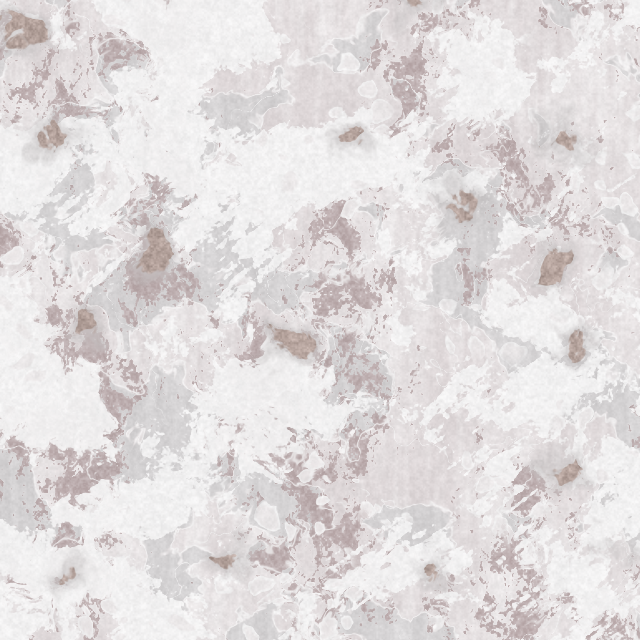
A Shadertoy shader for this texture:

```glsl
// Weathered plaster wall: pale streaked ground, grey patches with light rims,
// granular mauve wear, lacy white flakes, round blooms and a few rusty stains.
// Each layer is a thresholded fractal noise or a jittered scatter of spots.

const vec3 PLASTER_DARK  = vec3(0.865, 0.838, 0.842);
const vec3 PLASTER_LIGHT = vec3(0.925, 0.912, 0.914);
const vec3 GREY_PATCH    = vec3(0.828, 0.822, 0.826);
const vec3 MAUVE_LIGHT   = vec3(0.815, 0.765, 0.770);
const vec3 MAUVE_DARK    = vec3(0.665, 0.595, 0.598);
const vec3 STAIN_HALO    = vec3(0.775, 0.760, 0.762);
const vec3 STAIN_CORE    = vec3(0.690, 0.610, 0.580);
const vec3 WHITE_FLAKE   = vec3(0.952, 0.950, 0.951);

float hash(vec2 cell) {
    vec3 q = fract(cell.xyx * 0.1031);
    q += dot(q, q.yzx + 33.33);
    return fract((q.x + q.y) * q.z);
}

float noise(vec2 p) {
    vec2 i = floor(p), f = fract(p);
    f = f * f * (3.0 - 2.0 * f);
    vec2 e = vec2(0.0, 1.0);
    return mix(mix(hash(i), hash(i + e.yx), f.x),
               mix(hash(i + e.xy), hash(i + e.yy), f.x), f.y);
}

// Fractal noise scaled to zero mean and roughly unit deviation.
float fbm(vec2 p, int octaves, float gain) {
    float sum = 0.0, energy = 0.0, amp = 1.0;
    for (int i = 0; i < octaves; i++) {
        sum += amp * (noise(p) - 0.5);
        energy += amp * amp;
        amp *= gain;
        p = p * 2.03 + vec2(17.3, 41.7);
    }
    return sum / (0.214 * sqrt(energy));
}

// Signed distance, in cell units, to the nearest spot of a jittered grid.
float scatterSpots(vec2 p, float density, float minRadius, float maxRadius) {
    vec2 home = floor(p);
    float nearest = 1.0;
    for (int y = -1; y <= 1; y++)
    for (int x = -1; x <= 1; x++) {
        vec2 cell = home + vec2(x, y);
        if (hash(cell + 71.0) > density) continue;
        vec2 centre = cell + 0.15 + 0.7 * vec2(hash(cell + 13.0), hash(cell + 29.0));
        float radius = mix(minRadius, maxRadius, hash(cell + 47.0));
        nearest = min(nearest, length(p - centre) - radius);
    }
    return nearest;
}

// Soft line where a value crosses a level.
float contour(float value, float level, float width) {
    float t = (value - level) / width;
    return exp(-t * t);
}

void mainImage(out vec4 fragColor, in vec2 fragCoord) {
    vec2 p = fragCoord / iResolution.y;
    vec2 warp = vec2(fbm(p * 18.0 + 5.0, 3, 0.5), fbm(p * 18.0 + 60.0, 3, 0.5));
    vec2 q = p + 0.007 * warp;
    float grain = fbm(p * 190.0 + 9.0, 2, 0.8);
    float rough = fbm(q * 55.0 + 33.0, 3, 0.7);

    // Ground with vertical streaks
    float streak = fbm(p * vec2(85.0, 9.0) + 3.0, 3, 0.6);
    float tone = fbm(q * vec2(10.0, 5.0) + 21.0, 5, 0.65);
    vec3 color = mix(PLASTER_DARK, PLASTER_LIGHT,
                     clamp(0.5 + 0.22 * tone + 0.15 * streak, 0.0, 1.0));

    // Grey patches
    float grey = fbm(q * 11.0 + 80.0, 5, 0.5);
    float greyMask = smoothstep(0.60, 0.78, grey);
    color = mix(color, GREY_PATCH + 0.012 * streak, 0.85 * greyMask);

    // Granular mauve wear, stretched downwards
    float wear = 0.80 * fbm(q * vec2(7.5, 4.5) + 44.0, 4, 0.55)
               + 0.50 * fbm(q * vec2(48.0, 30.0) + 12.0, 4, 0.7)
               + 0.12 * streak;
    float wearMask = smoothstep(0.55, 0.95, wear + 0.28 * grain);
    float wearDepth = clamp(0.42 + 0.24 * grain + 0.22 * (wear - 0.9), 0.0, 1.0);
    color = mix(color, mix(MAUVE_LIGHT, MAUVE_DARK, wearDepth), 0.92 * wearMask);

    // Lacy white flakes, with slanted brush scratches in places
    vec2 slant = vec2(p.x * 0.6 - p.y * 0.8, p.x * 0.8 + p.y * 0.6);
    float scratch = fbm(slant * vec2(130.0, 14.0) + 7.0, 2, 0.6);
    float brushed = smoothstep(0.7, 1.5, fbm(p * 5.0 + 95.0, 3, 0.5));
    float flake = fbm(q * 8.0 + 130.0, 6, 0.68) + 0.35 * brushed * scratch;
    float flakeMask = smoothstep(0.22, 0.62, flake + 0.10 * grain);
    color = mix(color, WHITE_FLAKE, 0.93 * flakeMask);

    // Pale rims and wandering veins
    float vein = fbm(q * 15.0 + 160.0, 4, 0.55);
    float veinFade = smoothstep(-0.3, 0.8, fbm(p * 9.0 + 190.0, 3, 0.5));
    float rim = max(0.75 * contour(grey, 0.58, 0.09),
                    0.65 * veinFade * contour(vein, 0.15, 0.07));
    color = mix(color, WHITE_FLAKE, rim);

    // Round blooms gathered in clusters
    float cluster = smoothstep(0.0, 0.5, fbm(p * 4.0 + 210.0, 3, 0.5));
    float bloom = scatterSpots(q * 26.0 + 8.0, 0.42, 0.14, 0.42) + 0.045 * rough;
    vec3 bloomColor = mix(PLASTER_LIGHT, WHITE_FLAKE, smoothstep(-0.16, -0.03, bloom));
    color = mix(color, bloomColor, 0.9 * cluster * smoothstep(0.05, -0.02, bloom));

    // Rusty stains inside soft grey halos
    float stain = scatterSpots(q * vec2(5.0, 5.6) + 2.0, 0.38, 0.06, 0.17)
                + 0.055 * fbm(q * 24.0 + 240.0, 4, 0.6);
    color = mix(color, STAIN_HALO, 0.65 * smoothstep(0.16, -0.06, stain));
    vec3 rust = STAIN_CORE + 0.025 * grain + 0.015 * streak;
    color = mix(color, rust, 0.85 * smoothstep(-0.03, -0.07, stain + 0.015 * rough));

    // Fine surface grain
    color += 0.011 * grain + 0.005 * rough;
    fragColor = vec4(clamp(color, 0.0, 0.975), 1.0);
}
```
